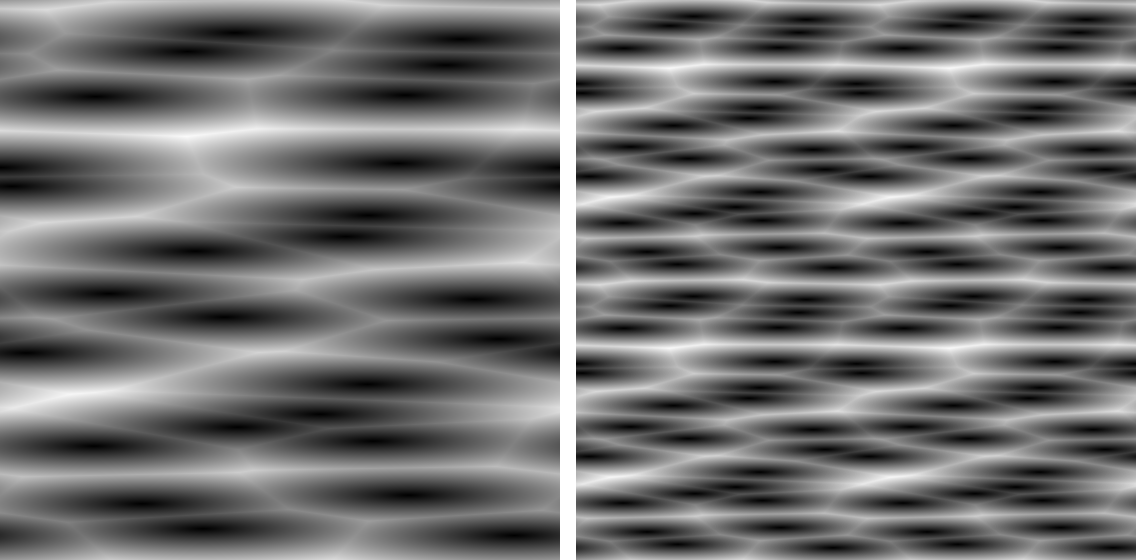
Left: one tile. Right: repeated 2 by 2.
Reproduce this texture procedurally as a three.js fragment shader.

```glsl
varying vec2 vUv;

const vec2 GRID = vec2(2.0, 13.0);   // whole cells across and up, so the tile wraps
const float JITTER = 0.85;           // how far a core may stray inside its cell
const float SEED = 3.7;
const vec3 CORE_COLOR = vec3(0.0);
const vec3 RIDGE_COLOR = vec3(1.0);

vec2 hash2(vec2 cell) {
  vec2 mixed = vec2(dot(cell, vec2(127.1, 311.7)), dot(cell, vec2(269.5, 183.3)));
  return fract(sin(mixed + SEED) * 43758.545);
}

// Wraps a cell index; the half step keeps mod clear of rounding errors
vec2 wrapCell(vec2 cell) {
  return floor(mod(cell + 0.5, GRID));
}

// Distance to the nearest core, measured in stretched cells
float nearestCore(vec2 p) {
  vec2 home = floor(p);
  vec2 local = p - home;
  float nearestSquared = 8.0;
  for (int y = -1; y <= 1; y++) {
    for (int x = -1; x <= 1; x++) {
      vec2 offset = vec2(float(x), float(y));
      vec2 core = offset + JITTER * hash2(wrapCell(home + offset));
      vec2 toCore = core - local;
      nearestSquared = min(nearestSquared, dot(toCore, toCore));
    }
  }
  return sqrt(nearestSquared);
}

void main() {
  float height = clamp(nearestCore(vUv * GRID), 0.0, 1.0);
  gl_FragColor = vec4(mix(CORE_COLOR, RIDGE_COLOR, height), 1.0);
}
```
